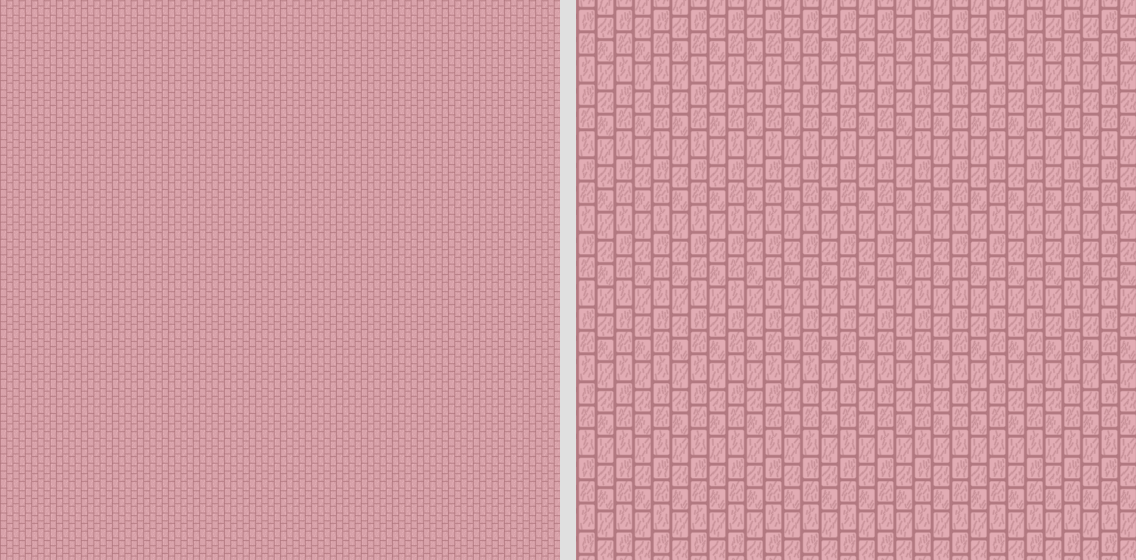
Left: the whole. Right: its middle third, enlarged.
This pattern is drawn by a Shadertoy shader. Its source:

```glsl
// Staggered columns of small scratched pink blocks with dark rose seams.

const float COLUMNS = 90.0;                // columns across the canvas
const float TILE_HEIGHT = 4.0;             // three blocks, in column widths
const vec2  EDGES = vec2(1.50, 2.75);      // inner block edges within a tile
const vec2  PHASE = vec2(0.08, 3.55);      // position of the first seams
const float STAGGER = 0.42;                // drop of every second column
const float SEAM = 0.16;                   // seam width, in column widths
const float CORNER = 0.10;                 // corner radius of a block
const float SOFTNESS = 1.45;               // edge filter width, in pixels
const int   SCRATCHES = 11;                // marks on each block
const float SCRATCH_WIDTH = 0.085;
const vec2  SCRATCH_REACH = vec2(0.05, 0.15); // shortest, longest half length
const vec3  BLOCK_COLOR = vec3(0.885, 0.675, 0.705);
const vec3  SCRATCH_COLOR = vec3(0.785, 0.570, 0.600);
const vec3  SEAM_COLOR = vec3(0.700, 0.475, 0.505);

vec2 hash2(vec3 p) {
    p = fract(p * vec3(0.1031, 0.1030, 0.0973));
    p += dot(p, p.yzx + 33.33);
    return fract((p.xx + p.yz) * p.zy);
}

float roundedBox(vec2 p, vec2 halfSize, float radius) {
    vec2 q = abs(p) - halfSize + radius;
    return length(max(q, 0.0)) + min(max(q.x, q.y), 0.0) - radius;
}

float segment(vec2 p, vec2 halfAxis) {
    float t = clamp(dot(p, halfAxis) / dot(halfAxis, halfAxis), -1.0, 1.0);
    return length(p - halfAxis * t);
}

// Share of the filter covered by a line, also when thinner than a pixel
float lineCoverage(float d, float width, float blur) {
    vec2 sides = clamp((vec2(0.5, -0.5) * width - d) / blur + 0.5, 0.0, 1.0);
    return sides.x - sides.y;
}

// Short steep marks, the same in each repeat of a block
float scratches(vec2 p, vec2 halfSize, vec2 id, float blur) {
    float cover = 0.0;
    for (int i = 0; i < SCRATCHES; i++) {
        float n = float(i);
        vec2 place = hash2(vec3(id * 7.0 + 3.0, n + 1.0));
        vec2 shape = hash2(vec3(id * 11.0 + 29.0, n + 17.0));
        // Step across by the golden ratio and evenly up the block
        place.x = fract(n * 0.618 + 0.3 * place.x + 0.37 * id.y + 0.5 * id.x);
        place.y = (n + place.y) / float(SCRATCHES);
        vec2 center = (place * 2.0 - 1.0) * halfSize * 0.80;
        float reach = mix(SCRATCH_REACH.x, SCRATCH_REACH.y, shape.x);
        vec2 halfAxis = reach * normalize(vec2(shape.y * 1.3 - 0.4, 1.0));
        float d = segment(p - center, halfAxis);
        cover = max(cover, lineCoverage(d, SCRATCH_WIDTH, blur));
    }
    return cover;
}

void mainImage(out vec4 fragColor, in vec2 fragCoord) {
    float pixel = COLUMNS / iResolution.y;
    float blur = pixel * SOFTNESS;
    vec2 p = fragCoord * pixel - PHASE;

    // Column, and block within its tile
    float column = floor(p.x);
    float parity = mod(column, 2.0);
    float y = mod(p.y + parity * STAGGER, TILE_HEIGHT);
    float row = step(EDGES.x, y) + step(EDGES.y, y);
    float bottom = row < 0.5 ? 0.0 : (row < 1.5 ? EDGES.x : EDGES.y);
    float top = row < 0.5 ? EDGES.x : (row < 1.5 ? EDGES.y : TILE_HEIGHT);

    // Block face, centred on its own origin
    vec2 local = vec2(p.x - column - 0.5, y - 0.5 * (bottom + top));
    vec2 halfSize = 0.5 * (vec2(1.0, top - bottom) - SEAM);
    float d = roundedBox(local, halfSize, CORNER);
    float face = clamp(0.5 - d / blur, 0.0, 1.0);

    // Scratched face over the seam
    float worn = scratches(local, halfSize, vec2(parity, row), blur);
    vec3 color = mix(BLOCK_COLOR, SCRATCH_COLOR, worn);
    color = mix(SEAM_COLOR, color, face);
    fragColor = vec4(color, 1.0);
}
```
